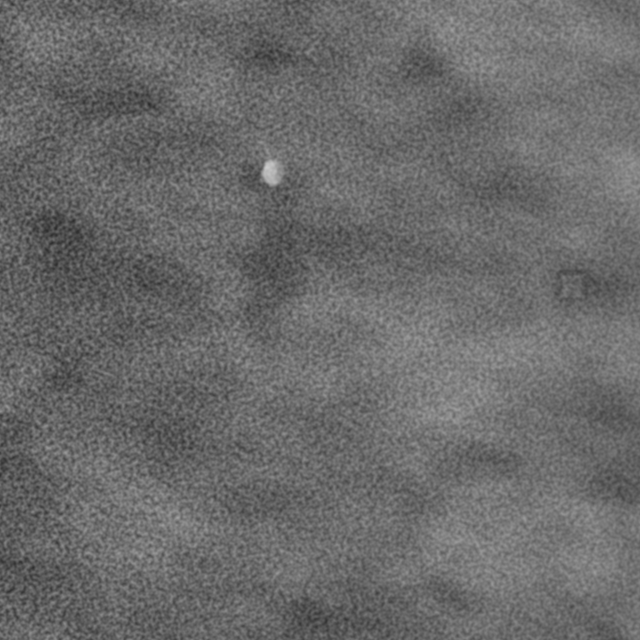
Give the GLSL for this texture, as a WebGL 2 fragment shader.

```glsl
#version 300 es
precision highp float;
// Grainy grey haze with soft drifting clouds, one bright fleck and a faint square mark.

uniform vec2 u_resolution;
out vec4 fragColor;

// Unit gradient from an integer hash of the lattice cell
vec2 latticeGradient(vec2 cell) {
    uvec2 q = uvec2(ivec2(cell) + 4096);
    uint h = q.x * 1597334677u ^ q.y * 3812015801u;
    h = (h ^ (h >> 15)) * 2246822519u;
    h = (h ^ (h >> 13)) * 3266489917u;
    h ^= h >> 16;
    float angle = float(h & 65535u) / 65536.0 * 6.28319;
    return vec2(cos(angle), sin(angle));
}

float gradientNoise(vec2 p) {
    vec2 i = floor(p), f = fract(p);
    vec2 w = f * f * f * (f * (f * 6.0 - 15.0) + 10.0);
    vec2 e = vec2(1.0, 0.0);
    float a = dot(latticeGradient(i), f);
    float b = dot(latticeGradient(i + e.xy), f - e.xy);
    float c = dot(latticeGradient(i + e.yx), f - e.yx);
    float d = dot(latticeGradient(i + e.xx), f - e.xx);
    return mix(mix(a, b, w.x), mix(c, d, w.x), w.y);
}

mat2 rotation(float angle) {
    float c = cos(angle), s = sin(angle);
    return mat2(c, s, -s, c);
}

// Broad clouds, stretched sideways, with a few darker patches
float clouds(vec2 p) {
    vec2 q = rotation(0.2) * p;
    float sum = 0.0, amplitude = 0.1;
    vec2 scale = vec2(2.6, 4.6);
    for (int k = 0; k < 4; k++) {
        sum += amplitude * gradientNoise(q * scale + float(k) * 17.3);
        scale *= 1.9;
        amplitude *= 0.78;
    }
    float patches = gradientNoise(q * vec2(6.0, 9.0) + 41.7);
    return sum - 0.075 * smoothstep(0.2, 0.52, patches);
}

// Fine grain from two turned layers
float grain(vec2 p) {
    return gradientNoise(rotation(0.6) * p * 122.0 + 7.1)
         + 0.9 * gradientNoise(rotation(-0.45) * p * 178.0 + 311.4);
}

// Bright rounded fleck, paler on its left, with a shadow beside it
float fleck(vec2 p) {
    float disc = length(p * vec2(1.05, 0.88)) - 0.018;
    float body = 1.0 - smoothstep(-0.005, 0.004, disc);
    float light = mix(0.32, 0.16, smoothstep(-0.002, 0.012, p.x + 0.25 * p.y));
    vec2 shadow = (p + vec2(0.034, -0.002)) / vec2(0.016, 0.022);
    return body * light - 0.1 * exp(-dot(shadow, shadow)) * (1.0 - body);
}

// Faint square outline with pale upright strokes inside
float squareMark(vec2 p) {
    vec2 b = abs(p) - 0.018;
    float box = length(max(b, 0.0)) + min(max(b.x, b.y), 0.0) - 0.004;
    float outline = exp(-pow(box / 0.004, 2.0));
    float inside = 1.0 - smoothstep(-0.008, -0.002, box);
    float strokes = 0.5 + 0.5 * cos((p.x - 0.01) * 314.0);
    return inside * mix(0.015, 0.06, strokes) - 0.05 * outline;
}

void main() {
    vec2 p = gl_FragCoord.xy / min(u_resolution.x, u_resolution.y);
    float across = clamp(p.x, 0.0, 1.0);

    // Haze brightens to the right, where the grain also calms down
    float shade = mix(0.385, 0.46, across) + clouds(p);
    float fleckTone = fleck(p - vec2(0.427, 0.73));
    float grainStrength = mix(0.17, 0.095, across) * (1.0 - 1.8 * clamp(fleckTone, 0.0, 0.4));
    shade += grainStrength * grain(p);

    shade += fleckTone + squareMark(p - vec2(0.895, 0.553));
    fragColor = vec4(vec3(clamp(shade, 0.0, 1.0)), 1.0);
}
```
